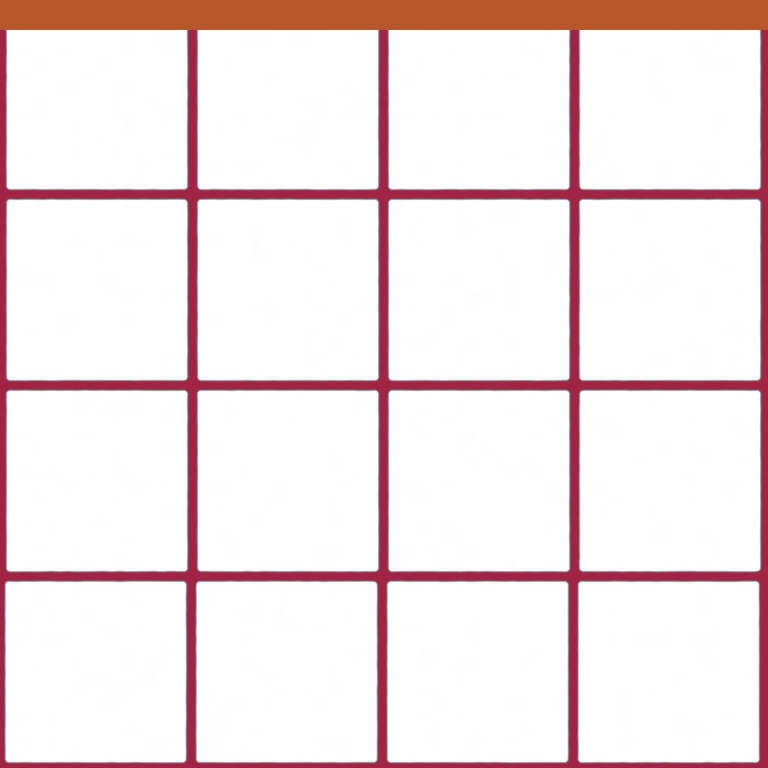
A three.js fragment shader for this pattern:

```glsl
varying vec2 vUv;

#define PITCH 0.2487
#define GRID_ORIGIN vec2(0.0020, 0.0007)
#define TILE_HALF 0.1186
#define CORNER 0.0055
#define EDGE_SOFT 0.0019
#define ROW_SHIFT 0.0017
#define BAND_HEIGHT 0.0391
#define GROUT vec3(0.63, 0.14, 0.27)
#define RIM vec3(0.48, 0.47, 0.50)
#define GLAZE vec3(1.0)
#define BAND vec3(0.72, 0.34, 0.16)

float hash(vec2 p) {
  return fract(sin(dot(p, vec2(127.1, 311.7))) * 43758.5);
}

float valueNoise(vec2 p) {
  vec2 i = floor(p);
  vec2 f = fract(p);
  f = f * f * (3.0 - 2.0 * f);
  return mix(mix(hash(i), hash(i + vec2(1.0, 0.0)), f.x),
             mix(hash(i + vec2(0.0, 1.0)), hash(i + 1.0), f.x), f.y);
}

float roundedBox(vec2 p, float halfSize, float radius) {
  vec2 q = abs(p) - halfSize + radius;
  return length(max(q, 0.0)) + min(max(q.x, q.y), 0.0) - radius;
}

void main() {
  // Square tiles, with the bottom row laid slightly to the left
  vec2 grid = vUv - GRID_ORIGIN;
  grid.x += ROW_SHIFT * (1.0 - step(PITCH, grid.y));
  vec2 local = (fract(grid / PITCH) - 0.5) * PITCH;
  float inset = -roundedBox(local, TILE_HALF, CORNER);

  // Slight unevenness along the tile edges
  inset += (valueNoise(vUv * 90.0) - 0.5) * 0.0005;

  // Grout fades through a grey rim into the white glaze
  float soft = max(EDGE_SOFT, fwidth(vUv.y));
  float rim = smoothstep(-0.7 * soft, 0.3 * soft, inset);
  float glaze = smoothstep(-0.1 * soft, 1.3 * soft, inset);
  vec3 surface = GLAZE - 0.006 * smoothstep(0.65, 1.0, valueNoise(vUv * 60.0));
  vec3 color = mix(mix(GROUT, RIM, rim), surface, glaze);

  // Plain band across the top
  float blur = 0.6 * fwidth(vUv.y);
  float band = smoothstep(-blur, blur, vUv.y - 1.0 + BAND_HEIGHT);
  gl_FragColor = vec4(mix(color, BAND, band), 1.0);
}
```
